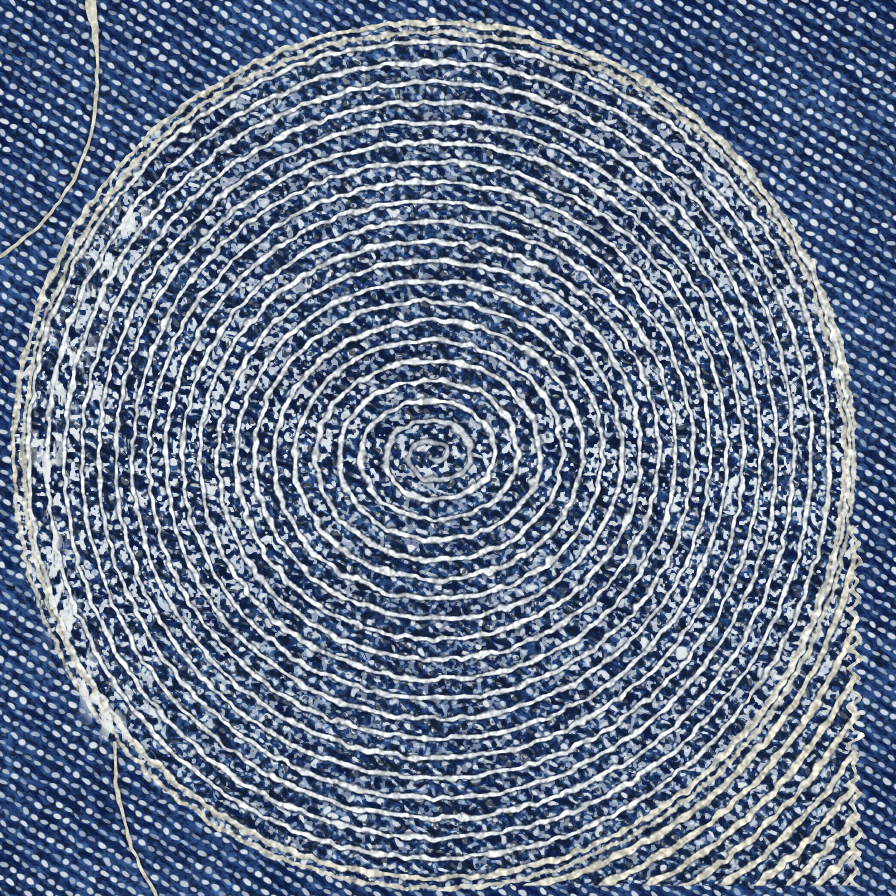
A Shadertoy shader for this pattern:

```glsl
// Pale thread stitched in a tight spiral on blue twill denim.
// Diagonal dash cells weave the cloth; a squashed polar spiral lays the thread,
// and noise adds wobble, frayed tufts, loose ends and a stitched corner.
#define CENTER vec2(0.484, 0.492)
#define RADIUS 0.486
#define PITCH 0.0222
#define THREAD_HALF 0.0024
#define TWILL_ANGLE 0.56
#define TWILL_CELL vec2(0.0118, 0.0128)
#define CORNER_X 0.957
#define NAVY vec3(0.06, 0.12, 0.29)
#define DENIM vec3(0.23, 0.36, 0.57)
#define PALE vec3(0.90, 0.93, 0.94)
#define CREAM vec3(0.87, 0.86, 0.80)
#define INK vec3(0.07, 0.10, 0.16)

float hash(vec2 p) {
    vec3 h = fract(vec3(p.xyx) * 0.1031);
    h += dot(h, h.yzx + 33.33);
    return fract((h.x + h.y) * h.z);
}

float noise(vec2 p) {
    vec2 i = floor(p), f = fract(p);
    f = f * f * (3.0 - 2.0 * f);
    return mix(mix(hash(i), hash(i + vec2(1, 0)), f.x),
               mix(hash(i + vec2(0, 1)), hash(i + vec2(1, 1)), f.x), f.y);
}

float fbm(vec2 p) {
    return 0.55 * noise(p) + 0.3 * noise(p * 2.1 + 7.0) + 0.15 * noise(p * 4.3 + 19.0);
}

float segment(vec2 p, vec2 a, vec2 b) {
    vec2 ab = b - a;
    return length(p - a - ab * clamp(dot(p - a, ab) / dot(ab, ab), 0.0, 1.0));
}

// Distance to a quadratic curve, walked in short segments
float curve(vec2 p, vec2 a, vec2 b, vec2 c) {
    float d = 1.0;
    vec2 last = a;
    for (int i = 1; i <= 14; i++) {
        float t = float(i) / 14.0;
        vec2 next = mix(mix(a, b, t), mix(b, c, t), t);
        d = min(d, segment(p, last, next));
        last = next;
    }
    return d;
}

float stroke(float d, float halfWidth, float px) {
    return 1.0 - smoothstep(halfWidth - px, halfWidth + px, d);
}

// Blue cloth with rows of pale dashes; busy loosens the weave
vec3 twill(vec2 uv, float busy) {
    float c = cos(TWILL_ANGLE), s = sin(TWILL_ANGLE);
    vec2 warp = vec2(noise(uv * 90.0), noise(uv * 90.0 + 31.0)) - 0.5;
    vec2 p = uv + warp * mix(0.004, 0.010, busy);
    vec2 g = vec2(c * p.x - s * p.y, s * p.x + c * p.y) / TWILL_CELL;
    g.x += floor(g.y) * 0.37;
    vec2 id = floor(g), f = fract(g) - 0.5;
    float grain = fbm(g * vec2(1.3, 3.2));
    float rib = 0.5 + 0.5 * cos(f.y * 6.2832);
    float shade = 0.30 + 0.4 * rib + 1.7 * (grain - 0.5) + 0.7 * (fbm(uv * 9.0) - 0.5);
    vec3 col = mix(NAVY, DENIM, clamp(shade, 0.0, 1.3));
    col = mix(col, INK, 0.6 * smoothstep(0.55, 0.80, noise(uv * 260.0)));
    float h = hash(id);
    float dash = 1.0 - smoothstep(0.65, 1.20, length(f / vec2(0.42, 0.17 + 0.09 * h)));
    return mix(col, PALE, dash * (0.45 + 0.5 * h));
}

void mainImage(out vec4 fragColor, in vec2 fragCoord) {
    vec2 uv = fragCoord / iResolution.xy;
    float px = 0.7 / iResolution.y;

    // Spiral space: wide near the middle, nearly round at the rim
    vec2 q = uv - CENTER;
    q.x *= mix(0.82, 1.03, smoothstep(0.04, 0.45, length(q)));
    vec2 wobble = vec2(noise(uv * 95.0), noise(uv * 95.0 + 50.0)) - 0.5;
    q += wobble * 0.0055;
    float r = length(q), angle = atan(q.y, q.x);
    float side = abs(q.x) / max(r, 0.001);
    float disc = stroke(r, RADIUS, px);

    // Corner panel continues the rings, with a scalloped right edge
    float edgeX = CORNER_X + 0.004 * sin(uv.y * 290.0) + 0.008 * wobble.x;
    float corner = smoothstep(-px, px, edgeX - uv.x) * smoothstep(0.010, 0.013, uv.y)
                 * step(0.56, uv.x) * step(uv.y, 0.41) * (1.0 - disc);
    float sewn = max(disc, corner);

    // Cloth, with fine nubs of thread and dark gaps between the rings
    vec3 col = twill(uv, sewn);
    float speck = 0.65 * noise(uv * 185.0 + 11.0) + 0.35 * noise(uv * 340.0 + 5.0);
    float core = 1.0 - smoothstep(0.01, 0.06, r);
    float nubs = smoothstep(0.56, 0.70, speck) * (0.45 + 0.5 * max(side * side, core));
    col = mix(col, INK, 0.65 * sewn * smoothstep(0.46, 0.32, speck));
    col = mix(col, PALE, nubs * sewn);

    // Spiral thread with a shadow beside it
    float lane = abs(fract(r / PITCH - angle / 6.2832) - 0.5) * PITCH;
    float twist = 0.5 * noise(uv * 190.0) + 0.5 * noise(uv * 330.0 + 9.0);
    float halfWidth = THREAD_HALF * (0.65 + 0.7 * twist) + 0.0011 * corner;
    col = mix(col, INK, 0.5 * sewn * stroke(lane, halfWidth + 0.0020, 0.0014));
    float warm = max(corner, smoothstep(0.43, 0.49, r) * 0.5);
    vec3 threadColor = mix(PALE, CREAM, warm) * (0.68 + 0.60 * twist);
    col = mix(col, threadColor, sewn * stroke(lane, halfWidth, px + 0.0005) * (1.0 - 0.35 * core));

    // Doubled, uneven rim and the corner's right seam
    float rim = min(abs(r - RADIUS + 0.003), abs(r - RADIUS + 0.014));
    float seam = max(abs(uv.x - edgeX + 0.003), uv.y - 0.41);
    float rimWidth = 0.0010 + 0.0030 * twist;
    float border = max(stroke(rim, rimWidth, px + 0.0004),
                       stroke(seam, rimWidth + 0.0008, px) * step(0.01, uv.y));
    col = mix(col, CREAM * (0.62 + 0.65 * twist), border * 0.9);

    // Frayed tufts along the left rim
    float fray = curve(uv, vec2(0.15, 0.76), vec2(-0.035, 0.45), vec2(0.13, 0.18));
    float tuft = smoothstep(0.52, 0.64, fbm(uv * vec2(130.0, 55.0) + 4.0)) * exp(-fray * fray * 3000.0);
    col = mix(col, vec3(0.93, 0.95, 0.95), tuft * 0.9);

    // Loose thread ends
    vec2 drift = uv + wobble * 0.003;
    float loose = min(curve(drift, vec2(0.10, 1.0), vec2(0.14, 0.80), vec2(0.0, 0.715)),
                      curve(drift, vec2(0.128, 0.17), vec2(0.125, 0.08), vec2(0.175, 0.0)));
    float looseWidth = 0.0020 + 0.004 * smoothstep(0.93, 1.0, uv.y);
    col *= 1.0 - 0.35 * stroke(loose, looseWidth + 0.002, 0.002);
    col = mix(col, CREAM * (0.75 + 0.4 * twist), stroke(loose, looseWidth, px));

    fragColor = vec4(clamp(col, 0.0, 1.0), 1.0);
}
```
